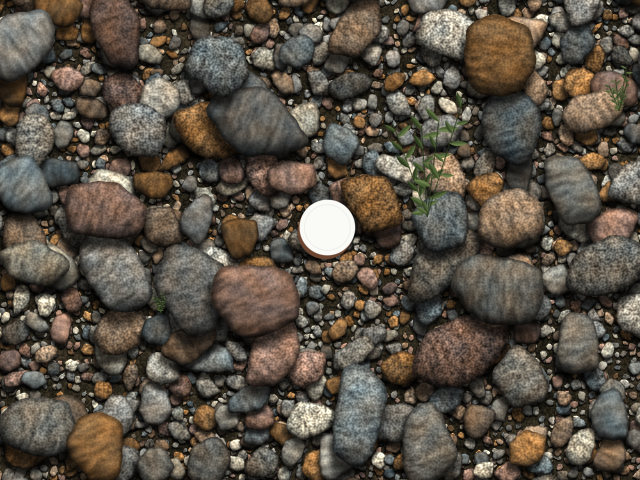
Write a WebGL 2 fragment shader that draws this texture.

```glsl
#version 300 es
precision highp float;

uniform vec2 u_resolution;
out vec4 fragColor;

// Lengths are fractions of the canvas height
const vec3 LIGHT = vec3(0.08, 0.60, 0.80);
const vec2 SHADOW_DIR = vec2(-0.06, -0.26);
const float SHADOW_DEPTH = 0.72;
const float AMBIENT = 0.20;
const float SUN = 1.04;
const float BULGE = 1.25;
const int FACETS = 7;
const int LAYERS = 5;
const float CELL[5] = float[5](0.017, 0.032, 0.057, 0.096, 0.164);
const float PRESENCE[5] = float[5](0.72, 0.74, 0.68, 0.56, 0.60);
const vec3 SOIL_DARK = vec3(0.08, 0.075, 0.05);
const vec3 SOIL_LIGHT = vec3(0.30, 0.26, 0.19);
const vec3 ROCK[8] = vec3[8](
  vec3(0.50, 0.49, 0.46), vec3(0.40, 0.42, 0.41), vec3(0.57, 0.55, 0.50), vec3(0.55, 0.46, 0.37),
  vec3(0.53, 0.42, 0.36), vec3(0.42, 0.40, 0.36), vec3(0.68, 0.65, 0.57), vec3(0.56, 0.41, 0.25));
const vec3 LEAF_DARK = vec3(0.15, 0.21, 0.10);
const vec3 LEAF_LIGHT = vec3(0.43, 0.51, 0.30);
const vec2 DISC_CENTRE = vec2(0.682, 0.526);
const float DISC_RADIUS = 0.058;

float pixel;

vec2 hash2(vec2 v) {
  vec3 a = fract(v.xyx * vec3(0.1031, 0.1030, 0.0973));
  a += dot(a, a.yzx + 33.33);
  return fract((a.xx + a.yz) * a.zy);
}

float corner(vec2 cell, vec2 offset) {
  float angle = 6.2832 * hash2(cell + 57.0).x;
  return dot(vec2(cos(angle), sin(angle)), offset);
}

float gradientNoise(vec2 p) {
  vec2 i = floor(p), f = p - i;
  vec2 u = f * f * f * (f * (f * 6.0 - 15.0) + 10.0);
  vec2 e = vec2(0, 1);
  return mix(mix(corner(i, f), corner(i + e.yx, f - e.yx), u.x),
             mix(corner(i + e.xy, f - e.xy), corner(i + e.yy, f - e.yy), u.x), u.y);
}

mat2 rotation(float a) { return mat2(cos(a), -sin(a), sin(a), cos(a)); }

float fill(float d) { return 1.0 - smoothstep(-pixel, pixel, d); }

// Rounded polygon: x is 1 on the outline, yz is its gradient
vec3 stoneField(vec2 q, vec2 seed) {
  float sum = 1e-16;
  vec2 grad = vec2(0);
  for (int k = 0; k < FACETS; k++) {
    vec2 h = hash2(seed + float(k) * vec2(7.3, 3.1));
    float a = 6.2832 * (float(k) + 0.7 * h.x) / float(FACETS);
    vec2 n = vec2(cos(a), sin(a)) / mix(0.74, 1.05, h.y);
    float x = max(dot(n, q), 0.0), x2 = x * x, x4 = x2 * x2;
    sum += x4 * x4;
    grad += x4 * x2 * x * n;
  }
  float f = pow(sum, 0.125);
  return vec3(f, grad / pow(f, 7.0));
}

void paintStones(inout vec3 col, vec2 p, int layer, float grain) {
  float cell = CELL[layer];
  vec2 home = floor(p / cell);
  vec2 rough = p + 0.035 * cell * vec2(gradientNoise(p * 5.0 / cell), gradientNoise(p * 5.0 / cell + 31.0));
  for (int j = -1; j <= 1; j++)
  for (int i = -1; i <= 1; i++) {
    vec2 id = home + vec2(i, j), seed = id + float(layer) * 41.0 + 13.0;
    vec2 place = hash2(seed), form = hash2(seed + 101.3), tone = hash2(seed + 203.7);
    if (hash2(seed + 307.1).x > PRESENCE[layer]) continue;
    vec2 offset = rough - (id + 0.5 + 0.55 * (place - 0.5)) * cell;
    float radius = cell * mix(0.36, 0.58, form.x);
    if (length(offset) > 1.8 * radius) continue;

    // Cast shadow, then the stone over it
    mat2 turn = rotation(6.2832 * form.y);
    vec2 stretch = vec2(mix(0.78, 1.0, tone.x), mix(1.0, 1.42, place.y)) / radius;
    float shade = stoneField(turn * (offset - SHADOW_DIR * radius) * stretch, seed).x;
    col *= 1.0 - SHADOW_DEPTH * (1.0 - smoothstep(0.82, 1.25, shade));
    vec2 q = turn * offset * stretch;
    vec3 field = stoneField(q, seed);
    vec2 slope = (field.yz * stretch) * turn;
    float cover = fill((field.x - 1.0) / max(length(slope), 0.01));
    if (cover <= 0.0) continue;

    // Mineral colour with speckles and bands
    vec3 rock = ROCK[int(tone.y * 7.99)] * mix(0.72, 1.22, hash2(seed + 409.0).y);
    float bands = gradientNoise((turn * offset) * vec2(85.0, 28.0) + seed);
    float speckle = mix(0.25, 0.85, place.x) * grain;
    rock *= 1.0 + 0.28 * bands + speckle;
    rock += vec3(0.07, 0.01, -0.04) * gradientNoise(p * 24.0 + seed);

    // Domed shading with a dark rim
    float steep = BULGE * pow(min(field.x, 1.0), 2.6);
    vec2 tilt = normalize(slope + 1e-5) * steep + 0.5 * bands * vec2(0.3, 0.6);
    float lit = max(dot(normalize(vec3(tilt, 1.0)), normalize(LIGHT)), 0.0);
    rock *= (AMBIENT + SUN * lit) * mix(0.6, 1.0, smoothstep(0.0, 0.16, 1.0 - field.x));
    col = mix(col, rock, cover);
  }
}

void paintSprig(inout vec3 col, vec2 p, vec2 root, float height, float seed) {
  if (length(p - root) > 1.4 * height) return;
  for (int s = 0; s < 4; s++) {
    float lean = (float(s) - 1.5) * 0.22 + 0.15 * (hash2(vec2(s, seed)).x - 0.5);
    vec2 along = vec2(sin(lean), cos(lean));
    float reach = height * mix(0.6, 1.0, hash2(vec2(seed, s)).y);
    float t = clamp(dot(p - root, along), 0.0, reach);
    col = mix(col, LEAF_DARK, 0.8 * fill(length(p - root - along * t) - 0.0012));
    for (int k = 0; k < 9; k++) {
      vec2 h = hash2(vec2(k, s) + seed * 5.0);
      float side = mod(float(k), 2.0) * 2.0 - 1.0;
      vec2 base = root + along * reach * (float(k) + h.x) / 9.0;
      vec2 q = rotation(-lean - side * mix(0.4, 1.4, h.y)) * (p - base);
      q = vec2(q.y, q.x);
      float size = (0.09 + 0.07 * h.x) * height;
      q.x -= 0.5 * size;
      float width = 0.15 * size * (1.0 - 4.0 * q.x * q.x / (size * size));
      vec3 leaf = mix(LEAF_DARK, LEAF_LIGHT, h.y * 0.6 + 0.4 * smoothstep(-0.002, 0.002, q.y));
      col = mix(col, leaf, fill(abs(q.y) - width));
    }
  }
}

void paintDisc(inout vec3 col, vec2 p) {
  float r = length(p - DISC_CENTRE);
  float side = length(p - DISC_CENTRE + vec2(0.004, 0.008)) - DISC_RADIUS;
  col *= 1.0 - 0.6 * (1.0 - smoothstep(-0.004, 0.012, side + 0.002));
  col = mix(col, vec3(0.42, 0.27, 0.19), fill(side));
  float ring = 1.0 - smoothstep(0.0, 0.002, abs(r - 0.82 * DISC_RADIUS));
  col = mix(col, vec3(0.98, 0.98, 0.97) - 0.05 * ring, fill(r - DISC_RADIUS));
}

void main() {
  pixel = 0.75 / u_resolution.y;
  vec2 p = gl_FragCoord.xy / u_resolution.y;
  float grain = gradientNoise(p * 95.0) * 0.6 + gradientNoise(p * 210.0) * 0.8;
  float damp = gradientNoise(p * 9.0) + 0.6 * gradientNoise(p * 40.0);
  vec3 col = mix(SOIL_DARK, SOIL_LIGHT, clamp(0.4 + 0.4 * damp + 0.7 * grain, 0.0, 1.0));

  for (int layer = 0; layer < LAYERS; layer++) paintStones(col, p, layer, grain);

  paintSprig(col, p, vec2(0.89, 0.55), 0.27, 3.0);
  paintSprig(col, p, vec2(0.335, 0.35), 0.045, 8.0);
  paintSprig(col, p, vec2(1.29, 0.77), 0.09, 5.0);
  paintDisc(col, p);
  fragColor = vec4(clamp(col, 0.0, 1.0), 1.0);
}
```
